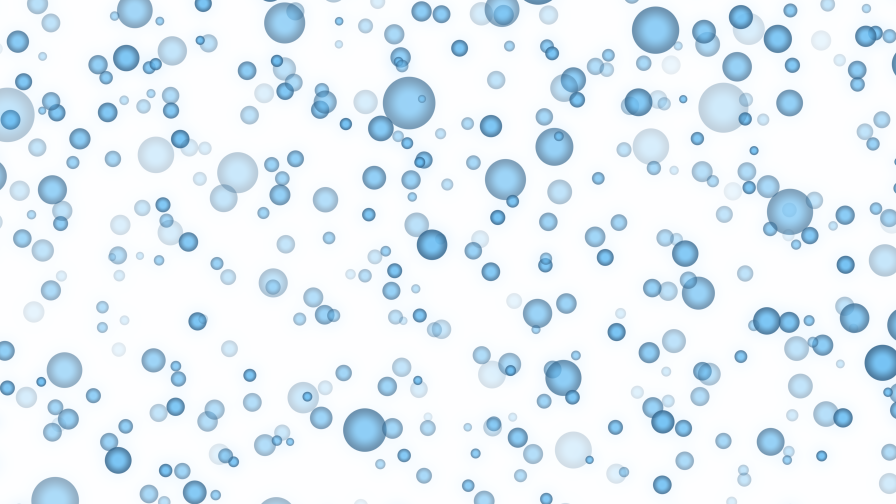
This pattern is drawn by a WebGL 2 fragment shader. Its source:

```glsl
#version 300 es
precision highp float;
// Translucent blue bubbles of many sizes scattered over a near-white ground.
// Several jittered grids are stacked; each cell holds at most one bubble, shaded
// from a bright centre to a dark rim and ringed by a faint glow.

#define LAYERS 4
#define CELL_SIZE 0.13
#define PRESENCE 0.86
#define RADIUS_MIN 0.008
#define RADIUS_MAX 0.025
#define RADIUS_GIANT 0.031
#define OPACITY_MIN 0.12
#define OPACITY_MAX 0.92
#define GLOW_WIDTH 0.035
#define GLOW_STRENGTH 0.11

uniform vec2 u_resolution;
out vec4 fragColor;

const vec3 GROUND = vec3(0.995, 0.998, 1.0);
const vec3 CENTRE = vec3(0.41, 0.74, 0.95);
const vec3 RIM = vec3(0.22, 0.41, 0.56);
const vec3 GLOW = vec3(0.60, 0.83, 1.0);

float hash(vec2 p) {
  return fract(sin(dot(p, vec2(127.1, 311.7))) * 43758.5453);
}

// Mostly small bubbles, with a rare steep rise to giants
float bubbleRadius(float chance) {
  return mix(RADIUS_MIN, RADIUS_MAX, chance) + RADIUS_GIANT * pow(chance, 16.0);
}

// Lays one bubble and its glow over the colour below
vec3 addBubble(vec3 below, float dist, float radius, float opacity, float pixel) {
  float falloff = clamp(1.0 - (dist - radius) / GLOW_WIDTH, 0.0, 1.0);
  float disc = 1.0 - smoothstep(radius - pixel, radius + pixel, dist);
  float halo = GLOW_STRENGTH * opacity * falloff * falloff * (1.0 - disc);
  vec3 body = mix(CENTRE, RIM, smoothstep(0.3, 1.05, dist / radius));
  return mix(mix(below, GLOW, halo), body, disc * opacity);
}

// Visits the neighbouring cells in a fixed order so overlaps stay consistent
vec3 addLayer(vec3 color, vec2 point, float layer, float pixel) {
  vec2 grid = point / CELL_SIZE + layer * vec2(17.37, 9.61);
  vec2 home = floor(grid);
  for (int y = -1; y <= 1; y++) {
    for (int x = -1; x <= 1; x++) {
      vec2 cell = home + vec2(x, y);
      vec2 seed = cell + layer * vec2(53.0, 91.0);
      if (hash(seed) > PRESENCE) continue;
      vec2 jitter = vec2(hash(seed + 3.7), hash(seed + 8.3));
      float dist = length(grid - cell - jitter) * CELL_SIZE;
      float radius = bubbleRadius(hash(seed + 14.9));
      if (dist > radius + GLOW_WIDTH) continue;
      float opacity = mix(OPACITY_MIN, OPACITY_MAX, pow(hash(seed + 21.1), 0.8));
      color = addBubble(color, dist, radius, opacity, pixel);
    }
  }
  return color;
}

void main() {
  vec2 point = gl_FragCoord.xy / u_resolution.y;
  float pixel = 0.7 / u_resolution.y;
  vec3 color = GROUND;
  for (int i = 0; i < LAYERS; i++) {
    color = addLayer(color, point, float(i) + 1.0, pixel);
  }
  fragColor = vec4(color, 1.0);
}
```
